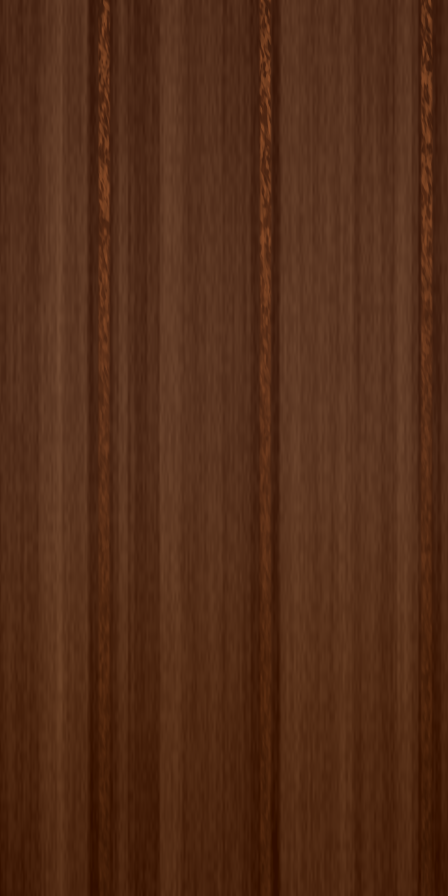
This texture is drawn by a Shadertoy shader. Its source:

```glsl
// Dark brown wood veneer of narrow upright strips, under soft uneven light.
// Strips of two widths are layered by a loop, stretched noise adds the grain,
// and a few slim ochre strips carry a fine rippled figure that fades downwards.

const vec3 DARK_BROWN  = vec3(0.195, 0.070, 0.018);
const vec3 LIGHT_BROWN = vec3(0.415, 0.265, 0.175);
const vec3 OCHRE       = vec3(0.38, 0.205, 0.105);
const vec3 FLAME       = vec3(0.54, 0.30, 0.155);
const vec3 FLAME_GAP   = vec3(0.27, 0.125, 0.055);

const float WIDE_STRIPS    = 24.0;
const float SLIM_STRIPS    = 62.0;
const float WIDE_CONTRAST  = 0.30;
const float SLIM_CONTRAST  = 0.17;
const float STRIP_SOFTNESS = 0.0025;
const float BAND_PERIOD    = 0.265;  // broad pale bands
const float BAND_START     = 0.115;
const float BAND_LIFT      = 0.15;
const float OCHRE_PERIOD   = 0.36;   // slim figured strips
const float OCHRE_START    = 0.232;
const float OCHRE_HALF     = 0.0125;
const float FIBRE_CONTRAST = 0.26;
const float PORE_CONTRAST  = 0.20;
const float LIGHT_CONTRAST = 0.80;

float hash(vec2 p) {
    return fract(sin(dot(p, vec2(127.1, 311.7))) * 43758.5453);
}

float noise(vec2 p) {
    vec2 i = floor(p), f = fract(p);
    f = f * f * (3.0 - 2.0 * f);
    return mix(mix(hash(i), hash(i + vec2(1, 0)), f.x),
               mix(hash(i + vec2(0, 1)), hash(i + vec2(1, 1)), f.x), f.y);
}

// Signed distance in x to the nearest line of a repeated set
float repeatOffset(float x, float start, float period) {
    return (fract((x - start) / period + 0.5) - 0.5) * period;
}

// Flat tone of each strip, with irregular widths, centred on 0
float stripTone(float x, float count, float seed) {
    float tone = 0.5;
    for (float id = 0.0; id < count; id++) {
        float edge = (id - 0.5 + 0.8 * hash(vec2(id, seed))) / count;
        float covered = smoothstep(edge - STRIP_SOFTNESS, edge + STRIP_SOFTNESS, x);
        tone = mix(tone, hash(vec2(id, seed + 14.0)), covered);
    }
    return tone - 0.5;
}

// Brightest a little above the middle, dim at the foot, top and sides
float lighting(vec2 uv) {
    float foot = mix(-0.34, 0.14, smoothstep(-0.12, 0.52, uv.y));
    float top = 0.18 * smoothstep(0.62, 1.05, uv.y);
    float sides = 0.10 * pow(abs(2.0 * uv.x - 1.0), 3.0);
    return LIGHT_CONTRAST * (foot - top - sides);
}

// Fine slanted streaks of the figured strips, 0 to 1
float flameFigure(vec2 p) {
    float sway = 0.010 * noise(vec2(7.0, p.y * 16.0));
    vec2 q = vec2(p.x + sway, p.y + 1.2 * p.x);
    float ripple = 0.65 * noise(q * vec2(190.0, 55.0))
                 + 0.35 * noise(q * vec2(250.0, 110.0));
    return smoothstep(0.28, 0.74, ripple);
}

void mainImage(out vec4 fragColor, in vec2 fragCoord) {
    vec2 uv = fragCoord / iResolution.xy;
    vec2 p = fragCoord / iResolution.x;
    float x = p.x + 0.002 * (noise(vec2(3.0, p.y * 2.0)) - 0.5);

    // Strips and pale bands
    float tone = 0.54 + WIDE_CONTRAST * stripTone(x, WIDE_STRIPS, 3.0)
                      + SLIM_CONTRAST * stripTone(x, SLIM_STRIPS, 41.0);
    float band = abs(repeatOffset(x, BAND_START, BAND_PERIOD));
    tone += BAND_LIFT * (1.0 - smoothstep(0.020, 0.027, band));

    // Grain: long thin fibres, then short pores
    float fibre = 0.65 * noise(p * vec2(190.0, 4.0)) + 0.35 * noise(p * vec2(90.0, 1.5));
    float pores = noise(p * vec2(240.0, 45.0));
    tone += FIBRE_CONTRAST * (fibre - 0.5) + PORE_CONTRAST * (pores - 0.5);

    // Dark margins beside the ochre strips
    float ochreDist = abs(repeatOffset(x, OCHRE_START, OCHRE_PERIOD));
    tone -= 0.20 * (1.0 - smoothstep(0.030, 0.036, ochreDist));

    float light = lighting(uv);
    vec3 color = mix(DARK_BROWN, LIGHT_BROWN, clamp(tone + light, -0.08, 1.12));

    // Ochre strips: figure strongest at the top, the strip itself fading below
    float ochreMask = 1.0 - smoothstep(OCHRE_HALF - 0.004, OCHRE_HALF + 0.003, ochreDist);
    float figured = mix(0.25, 0.85, smoothstep(0.45, 0.95, uv.y));
    vec3 figure = mix(FLAME_GAP, FLAME, flameFigure(p));
    vec3 ochre = mix(OCHRE, figure, figured) * (1.0 + 0.8 * light);
    ochre *= 0.86 + 0.28 * pores;
    color = mix(color, ochre, ochreMask * mix(0.5, 0.85, smoothstep(0.3, 0.85, uv.y)));

    // Warmer colour in the lower half
    float warmth = 1.0 - smoothstep(0.15, 0.6, uv.y);
    color += warmth * vec3(0.010, -0.003, -0.022);
    fragColor = vec4(clamp(color, 0.0, 1.0), 1.0);
}
```
